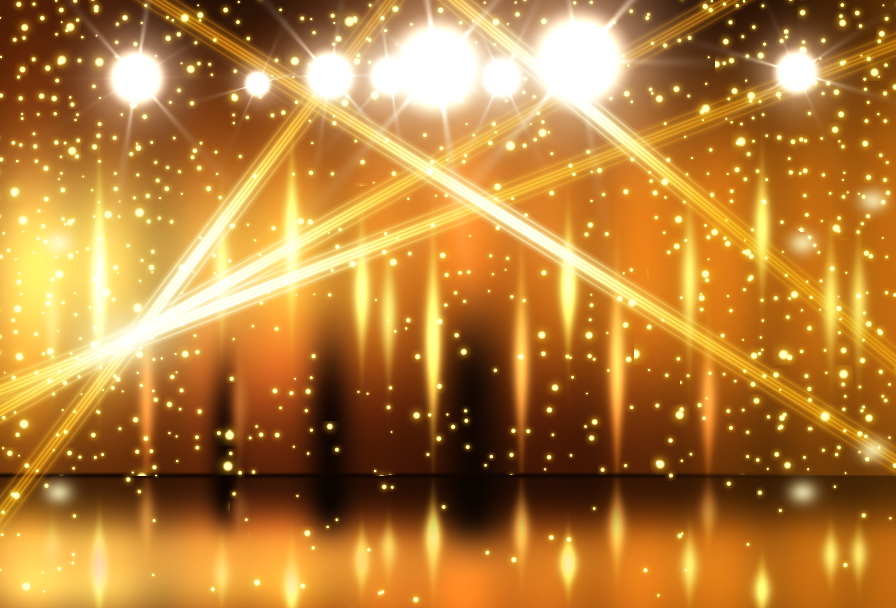
Reproduce this background procedurally as a Shadertoy shader.

```glsl
// A golden stage: a blurred warm wall with glowing vertical streaks, reflected
// in a glossy floor, crossed by light beams below a row of starburst lamps.
// Built from soft Gaussian blobs, line distances and a hashed field of sparks.

const float HORIZON = 0.218;
const vec3 CREAM = vec3(1, .96, .74);
const vec3 YELLOW = vec3(1, .72, .08);
const vec3 EMBER = vec3(1, .34, .02);
const vec3 SHADOW = vec3(.06, .02, .005);

// Streaks: x, y, half length, strength
const vec4 GOLD[9] = vec4[9](
  vec4(.163, .54, .13, 1.5), vec4(.479, .607, .115, 1.1), vec4(.933, .531, .09, 1.2),
  vec4(.594, .521, .095, .95), vec4(.638, .483, .09, .65), vec4(.364, .559, .09, .8),
  vec4(1.132, .54, .11, .7), vec4(1.251, .626, .09, .8), vec4(1.364, .502, .09, .65));
const vec4 RED[8] = vec4[8](
  vec4(.711, .444, .14, 1.1), vec4(.241, .35, .12, .8), vec4(.856, .41, .14, .9),
  vec4(1.013, .4, .14, 1.1), vec4(1.163, .34, .1, .85), vec4(1.41, .5, .09, .6),
  vec4(.086, .48, .09, .45), vec4(.393, .33, .08, .4));

// Lamps: x, y, radius
const vec3 LAMPS[8] = vec3[8](
  vec3(.224, .872, .047), vec3(.423, .862, .022), vec3(.542, .875, .043), vec3(.64, .875, .035),
  vec3(.718, .889, .078), vec3(.824, .872, .036), vec3(.95, .9, .08), vec3(1.308, .881, .037));

// Beams: both ends, and where along them they are hottest
const vec4 BEAMS[5] = vec4[5](
  vec4(.642, 1, .01, .167), vec4(1.188, .994, 0, .324), vec4(1.471, .927, 0, .358),
  vec4(.287, .981, 1.471, .243), vec4(.747, 1, 1.471, .406));
const float HOTSPOTS[5] = float[5](.53, .72, .74, .47, .27);

float hash(vec2 p) { return fract(sin(dot(p, vec2(127.1, 311.7))) * 43758.5); }
float bell(float x) { return exp(-x * x); }
float blob(vec2 p, vec2 centre, vec2 radius) {
  vec2 d = (p - centre) / radius;
  return exp(-dot(d, d));
}
vec3 screen(vec3 base, vec3 light) { return 1.0 - (1.0 - base) * (1.0 - min(light, 1.0)); }

// Vertical streak, narrowing towards its tips
vec3 streak(vec2 p, vec4 s, vec3 tint) {
  float taper = bell((p.y - s.y) / s.z), dx = abs(p.x - s.x);
  float core = bell(dx / (0.003 + 0.01 * taper));
  return s.w * taper * (tint * (0.7 * core + 0.35 * exp(-dx / 0.016)) + CREAM * tint.g * core * taper);
}

// Dark column rising from the floor
float pillar(vec2 p, float x, float width, float top) {
  return bell((p.x - x) / width) * smoothstep(top + 0.1, top - 0.13, p.y);
}

vec3 wall(vec2 p) {
  vec3 col = mix(vec3(.47, .18, .03), vec3(.6, .32, .04), smoothstep(0.8, 1.4, p.x));
  col = mix(col, vec3(.88, .46, .12), 0.95 * blob(p, vec2(.74, .63), vec2(.34, .2)));
  col = mix(col, vec3(.86, .48, .08), 0.75 * blob(p, vec2(1.13, .56), vec2(.3, .2)));
  col = mix(col, vec3(.86, .5, .08), 0.8 * blob(p, vec2(0, .4), vec2(.2, .2)));
  col = mix(col, vec3(.88, .36, .12), 0.85 * blob(p, vec2(.44, .4), vec2(.15, .12)));
  col = mix(col, vec3(.3, .09, .02), 0.85 * blob(p, vec2(.8, .25), vec2(.34, .15)));
  col = mix(col, vec3(.99, .71, .2), 0.85 * blob(p, vec2(.46, .56), vec2(.15, .13)));
  col = mix(col, vec3(1, .86, .4), blob(p, vec2(.12, .56), vec2(.22, .17)));
  // Soft folds
  col *= 1.0 + 0.13 * sin(p.x * 31.0) * sin(p.x * 13.0 + 1.0);
  col *= mix(0.72, 1.05, smoothstep(0.2, 0.45, p.y));
  float topShade = smoothstep(0.68, 1.0, p.y) * (0.72 + 0.23 * cos(p.x * 8.05 - 3.2));
  float dark = max(pillar(p, .37, .026, .4), pillar(p, .542, .034, .43));
  dark = max(dark, pillar(p, .775, .055, .48));
  col = mix(col, SHADOW, max(topShade, 0.97 * dark));
  for (int i = 0; i < 9; i++) col = screen(col, streak(p, GOLD[i], YELLOW));
  for (int i = 0; i < 8; i++)
    col = screen(col, streak(p, RED[i], mix(EMBER, YELLOW, smoothstep(0.37, 0.48, RED[i].y))));
  return col;
}

// Bundle of thin bright lines around a soft body
vec3 beam(vec2 p, vec4 ends, float hotspot) {
  vec2 axis = ends.zw - ends.xy, rel = p - ends.xy;
  float along = dot(rel, axis) / dot(axis, axis);
  float across = (rel.x * axis.y - rel.y * axis.x) / length(axis);
  float heat = bell((along - hotspot) / 0.3), lines = 0.0;
  for (float i = -3.0; i < 3.5; i++) {
    float offset = i * 0.0075 + 0.002 * sin(i * 4.0);
    lines += bell((across - offset) / 0.0023) * (1.0 - 0.09 * i * i);
  }
  float body = exp(-pow(abs(across) / 0.015, 4.0));
  float glow = 0.2 * heat * exp(-abs(across) / 0.03);
  vec3 tint = mix(vec3(1, .58, .03), CREAM, heat * heat * 0.9);
  return tint * ((0.22 + 0.4 * heat) * body + (0.4 + 0.5 * heat) * lines + glow);
}

// White disc with halo and uneven rays
vec3 lamp(vec2 p, vec3 l) {
  vec2 d = (p - l.xy) / l.z;
  float r = length(d), angle = atan(d.y, d.x), seed = l.x * 40.0;
  float rays = pow(abs(cos(angle * 7.0 + seed) * cos(angle * 4.0 - seed)), 12.0);
  float core = smoothstep(1.25, 0.4, r) + 0.6 * bell(r * 0.65);
  return vec3(1, .97, .9) * (core + 0.8 * rays * exp(-r * 0.6)) + vec3(.45, .2, .06) * exp(-r * 0.7);
}

// One layer of jittered round sparks
vec3 sparks(vec2 p, float density) {
  vec2 cell = floor(p);
  vec2 centre = 0.2 + 0.6 * vec2(hash(cell + 1.7), hash(cell + 4.1));
  float d = length(p - cell - centre) / mix(0.06, 0.16, hash(cell + 7.3));
  return step(hash(cell), density) * (CREAM * smoothstep(1.0, 0.3, d) + YELLOW * 0.5 * bell(d * 0.75));
}

void mainImage(out vec4 fragColor, in vec2 fragCoord) {
  vec2 p = fragCoord / iResolution.xy * vec2(1.471, 1);
  // Wall, and its compressed reflection in the floor
  float below = HORIZON - p.y, onFloor = smoothstep(-0.002, 0.002, below);
  vec3 col = wall(vec2(p.x, HORIZON + max(below / 0.46, -below)));
  col = mix(col, vec3(1, .64, .25), 0.5 * onFloor * blob(p, vec2(.38, .08), vec2(.6, .045)));
  col *= 1.0 - 0.4 * onFloor * smoothstep(0.1, 0.2, p.y);
  col = mix(col, SHADOW, 0.9 * bell(below / 0.004) * smoothstep(1.45, 0.9, p.x));
  // Sparks, denser at the sides and top
  float density = 0.3 + 0.3 * smoothstep(0.25, 0.6, abs(p.x - 0.72)) + 0.1 * smoothstep(0.5, 0.9, p.y);
  for (float i = 0.0; i < 3.0; i++)
    col = screen(col, sparks((p + i * 3.17) * (15.0 + 8.0 * i), density * (1.0 - 0.7 * onFloor)));
  // Beams, their meeting glow, and lamps
  for (int i = 0; i < 5; i++) col = screen(col, beam(p, BEAMS[i], HOTSPOTS[i]));
  col = screen(col, CREAM * 0.7 * blob(p, vec2(.2, .44), vec2(.07, .05)));
  for (int i = 0; i < 8; i++) col = screen(col, lamp(p, LAMPS[i]));
  // Pale orbs near both sides
  for (int i = 0; i < 6; i++) {
    float side = float(i / 2), row = float(i % 2);
    vec2 orb = vec2(side < 0.5 ? 0.096 : 1.203 + 0.115 * side, 0.6 - 0.41 * row + 0.07 * step(1.5, side));
    col = screen(col, CREAM * 0.8 * blob(p, orb, vec2(.022, .018)));
  }
  fragColor = vec4(col, 1);
}
```
